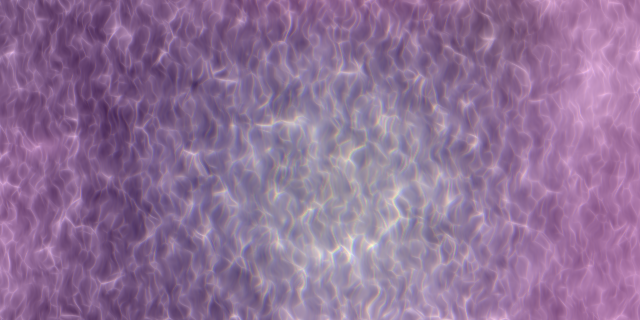
A WebGL 1 fragment shader for this texture:

```glsl
precision highp float;
uniform vec2 u_resolution;

vec2 hash2(vec2 c) {
  return fract(sin(vec2(dot(c, vec2(127.1, 311.7)), dot(c, vec2(269.5, 183.3)))) * 43758.5);
}

// Distances to the nearest and second nearest cell points
vec2 cells(vec2 p) {
  vec2 base = floor(p), local = fract(p), nearest = vec2(8.0);
  for (int j = -1; j <= 1; j++) {
    for (int i = -1; i <= 1; i++) {
      vec2 cell = vec2(float(i), float(j));
      float d = length(cell + hash2(base + cell) - local);
      nearest = d < nearest.x ? vec2(d, nearest.x) : vec2(nearest.x, min(nearest.y, d));
    }
  }
  return nearest;
}

vec2 warp(vec2 p) {
  vec2 bend = sin(p.yx * vec2(31.0, 23.0) + 2.0 * sin(p * vec2(17.0, 21.0)));
  vec2 ripple = sin(p.yx * vec2(83.0, 67.0) + 2.5 * sin(p * vec2(47.0, 39.0)));
  return p + 0.008 * bend + 0.003 * ripple;
}

float ridge(vec2 d, float sharpness) {
  return exp(-sharpness * (d.y - d.x));
}

// Short upright strands and side-lit rims around soft dark cells
float tissue(vec2 p) {
  vec2 q = warp(p);
  vec2 large = cells(q * vec2(20.0, 13.0));
  vec2 side = cells((q + vec2(0.012, 0.006)) * vec2(20.0, 13.0));
  vec2 small = cells(q * vec2(42.0, 20.0) + 7.0);
  vec2 fibre = cells(q * vec2(100.0, 30.0) + 3.0);
  float gaps = smoothstep(0.35, 0.85, cells(q * vec2(17.0, 10.0) + 11.0).x);
  float rim = side.x - large.x;
  return 0.75 * ridge(large, 6.0) * gaps
       + 0.3 * ridge(small, 5.0) * smoothstep(-0.2, 0.25, rim)
       + 0.45 * rim + 0.4 * (large.x - 0.45)
       + 0.2 * (small.x - 0.45) + 0.13 * (fibre.x - 0.45) - 0.15;
}

float glow(vec2 p, vec2 centre, vec2 radius) {
  vec2 d = (p - centre) / radius;
  return exp(-dot(d, d));
}

void main() {
  vec2 uv = gl_FragCoord.xy / u_resolution;
  vec2 p = uv * vec2(2.0, 1.0);

  // Broad colour fields
  vec3 color = mix(vec3(0.50, 0.36, 0.53), vec3(0.68, 0.46, 0.66), smoothstep(0.55, 0.92, uv.x));
  color += vec3(0.13, 0.09, 0.11) * glow(p, vec2(0.0, 0.33), vec2(0.22, 0.4));
  color -= vec3(0.05, 0.06, 0.05) * glow(p, vec2(0.32, 0.6), vec2(0.17, 0.5));
  color += vec3(0.11, 0.03, 0.05) * glow(p, vec2(1.05, 1.05), vec2(0.42, 0.16));
  color -= vec3(0.11, 0.06, 0.11) * glow(p, vec2(1.56, 0.92), vec2(0.17, 0.2));
  color += vec3(0.06, 0.08, 0.06) * glow(p, vec2(1.93, 0.85), vec2(0.2, 0.35));

  // Cool middle, palest below the centre
  float middle = min(1.0, 1.2 * glow(p, vec2(1.06, 0.4), vec2(0.55, 0.48)));
  color = mix(color, vec3(0.53, 0.48, 0.62), 0.92 * middle);
  color += vec3(0.14, 0.16, 0.07) * glow(p, vec2(1.1, 0.36), vec2(0.34, 0.38));
  color += vec3(0.11, 0.11, 0.11) * glow(p, vec2(1.28, 0.0), vec2(0.3, 0.2));

  // Strands split into coloured fringes near the middle
  vec2 fringe = vec2(0.007, -0.003) * (0.15 + middle);
  vec3 relief = vec3(tissue(p + fringe * 0.4), tissue(p), tissue(p - fringe));
  float softness = mix(0.34, 0.23, smoothstep(0.65, 0.95, uv.x));
  color += softness * relief * mix(vec3(1.0, 0.95, 0.95), vec3(1.1, 1.1, 0.75), middle);

  // Large and medium mottling
  vec2 q = warp(p);
  float mottle = cells(q * vec2(5.0, 4.0) + 21.0).x + cells(q * vec2(10.0, 8.0) + 5.0).x - 0.9;
  color += 0.09 * mottle;

  // A few bright patches on the flanks and one dark fleck
  color += vec3(0.12, 0.09, 0.10) * glow(p, vec2(0.14, 0.54), vec2(0.1, 0.04));
  color += vec3(0.09, 0.09, 0.08) * glow(p, vec2(1.83, 0.64), vec2(0.06, 0.07));
  color -= 0.14 * glow(p, vec2(0.605, 0.74), vec2(0.016));

  gl_FragColor = vec4(clamp(color, 0.0, 1.0), 1.0);
}
```
